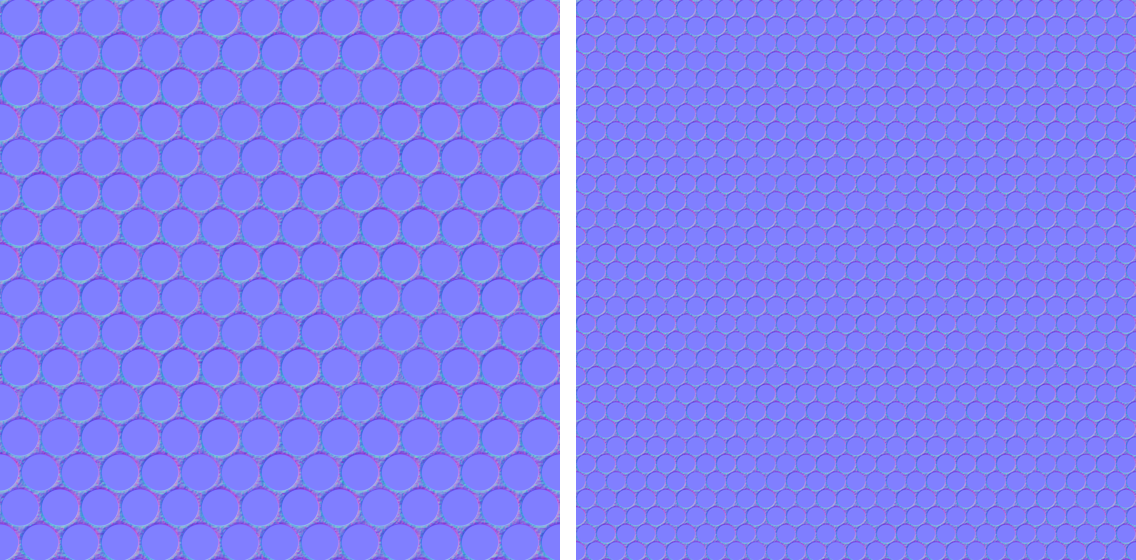
Left: one tile. Right: repeated 2 by 2.
Give the GLSL for this texture map, as a three.js fragment shader.

```glsl
// Tangent-space normal map of raised penny-round tiles, 14 across and 16 staggered rows, in rough grout.
varying vec2 vUv;

const vec2 GRID = vec2(14.0, 16.0);

float hash(vec2 p) {
  vec3 q = fract(vec3(p.xyx) * 0.1031);
  q += dot(q, q.yzx + 33.33);
  return fract((q.x + q.y) * q.z);
}

// Value noise that wraps after a whole number of cells
float noise(vec2 p, float period) {
  vec2 cell = floor(p);
  vec2 f = fract(p);
  f = f * f * (3.0 - 2.0 * f);
  vec2 a = mod(cell, period);
  vec2 b = mod(cell + 1.0, period);
  return mix(mix(hash(a), hash(vec2(b.x, a.y)), f.x),
             mix(hash(vec2(a.x, b.y)), hash(b), f.x), f.y);
}

float groutHeight(vec2 uv) {
  return 0.55 * noise(uv * 180.0, 180.0) + 0.45 * noise(uv * 320.0 + 0.37, 320.0);
}

void main() {
  // Grout grain, also used to roughen the foot of each rim
  float e = 0.0012;
  float grain = groutHeight(vUv);
  vec2 grainSlope = vec2(grain - groutHeight(vUv + vec2(e, 0.0)),
                         grain - groutHeight(vUv + vec2(0.0, e)));

  // Sum the slopes around the surrounding tiles and keep the nearest one
  vec2 slope = vec2(0.0);
  vec2 nearestId = vec2(0.0);
  float nearest = 1.0;
  for (int j = -1; j <= 1; j++) {
    float row = floor(vUv.y * GRID.y) + float(j);
    float stagger = 0.5 * mod(row, 2.0);
    for (int i = 0; i <= 1; i++) {
      float column = floor(vUv.x * GRID.x - stagger) + float(i);
      vec2 id = mod(vec2(column, row), GRID);
      vec2 away = vUv - vec2(column + stagger, row + 0.5) / GRID;
      float d = length(away);
      float ragged = d + (grain - 0.5) * 0.002;
      float strength = mix(0.45, 0.72, hash(id + 7.0));
      slope += away / max(d, 0.0001) * strength * (1.0 - smoothstep(0.0335, 0.0400, ragged));
      if (d < nearest) {
        nearest = d;
        nearestId = id;
      }
    }
  }

  // Rounded rims, flat faces with a barely visible tilt, coarse grout between
  float rim = smoothstep(0.0312, 0.0336, nearest);
  float grout = smoothstep(0.0326, 0.0344, nearest);
  vec2 tilt = vec2(hash(nearestId + 19.0), hash(nearestId + 43.0)) - 0.5;
  slope = slope * rim + tilt * 0.02 * (1.0 - rim) + grainSlope * 1.9 * grout;

  // Green points down the canvas; unresolved roughness shortens the normal in the grout
  vec3 normal = normalize(vec3(slope.x + 0.004, -slope.y - 0.006, 1.0));
  normal *= 1.0 - grout * (0.14 + 0.14 * grain);
  gl_FragColor = vec4(normal * 0.5 + 0.5, 1.0);
}
```
